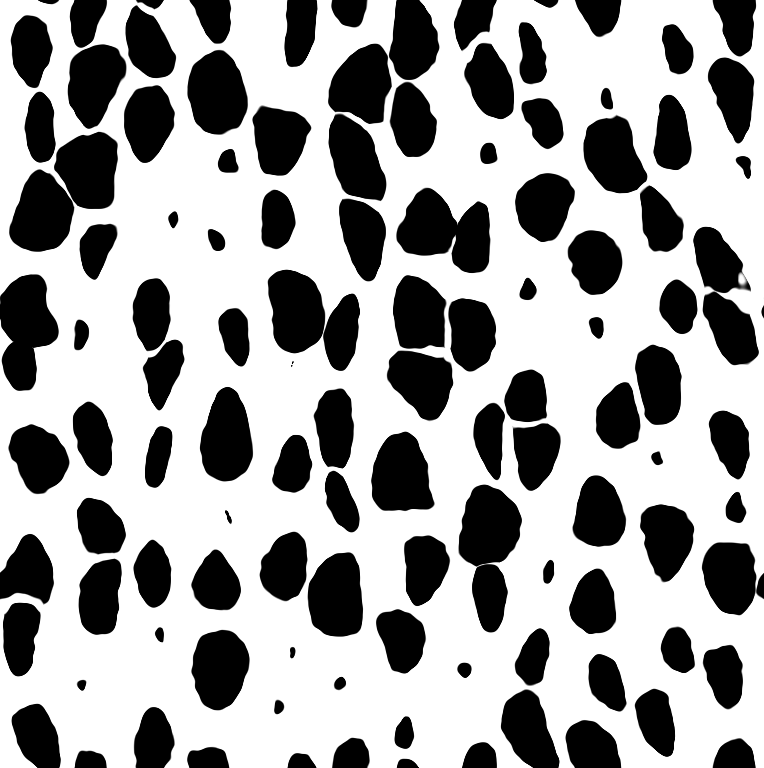
Reproduce this pattern procedurally as a Shadertoy shader.

```glsl
const vec3  PAPER = vec3(1.0);
const vec3  INK = vec3(0.0);
const vec2  GRID = vec2(12.0, 9.0);       // grains across and up; columns must be even
const float JITTER = 0.46;                // spread of centres inside a cell
const vec2  GRAIN_RADIUS = vec2(0.024, 0.046);
const vec2  SPECK_RADIUS = vec2(0.004, 0.014);
const float SPECK_SHARE = 0.12;
const vec2  ASPECT = vec2(0.36, 0.74);    // width over height
const float LEAN = 0.08;                  // mean tilt in radians
const float TILT = 0.75;                  // full range of tilt
const float TAPER = 0.75;
const float BEND = 0.36;
const vec2  SQUARENESS = vec2(1.8, 2.8);  // superellipse exponent
const float GAP = 0.0035;                 // half width of the channel between grains
const float LUMPS = 0.009;
const float ROUGHNESS = 0.004;
const float EDGE_PIXELS = 0.7;

// Integer hash: three values from 0 to 1
vec3 hash(vec2 cell, uint salt) {
    uvec3 v = uvec3(uvec2(cell), salt) * 1664525u + 1013904223u;
    v.x += v.y * v.z; v.y += v.z * v.x; v.z += v.x * v.y;
    v ^= v >> 16u;
    v.x += v.y * v.z; v.y += v.z * v.x; v.z += v.x * v.y;
    return vec3(v >> 8u) / float(1 << 24);
}

// Value noise that wraps after a whole number of cells, from -0.5 to 0.5
float wrapNoise(vec2 uv, float period, uint salt) {
    vec2 p = uv * period, i = floor(p), f = fract(p);
    f = f * f * (3.0 - 2.0 * f);
    vec2 a = mod(i, period), b = mod(i + 1.0, period);
    float low  = mix(hash(a, salt).x, hash(vec2(b.x, a.y), salt).x, f.x);
    float high = mix(hash(vec2(a.x, b.y), salt).x, hash(b, salt).x, f.x);
    return mix(low, high, f.y) - 0.5;
}

// Signed distance, measured along the ray, to a tilted, tapered, bent superellipse
float grainDistance(vec2 p, vec2 cell) {
    vec3 size = hash(cell, 1u), form = hash(cell, 2u), pose = hash(cell, 3u);

    bool speck = size.x < SPECK_SHARE;
    vec2 range = speck ? SPECK_RADIUS : GRAIN_RADIUS;
    float radius = mix(range.x, range.y, size.y);
    float aspect = mix(ASPECT.x, ASPECT.y, size.z) + 0.12 * (size.y - 0.3);
    vec2 r = radius * vec2(sqrt(aspect), inversesqrt(aspect));

    float angle = LEAN + TILT * (pose.x - 0.5);
    float c = cos(angle), s = sin(angle);
    p = vec2(c * p.x + s * p.y, c * p.y - s * p.x);

    float along = clamp(p.y / r.y, -1.2, 1.2);
    vec2 q = p;
    q.x += BEND * (form.y - 0.5) * r.x * (2.0 * along * along - 0.7);
    q.x /= 1.0 + TAPER * (form.x - 0.5) * along;

    float n = mix(SQUARENESS.x, SQUARENESS.y, form.z);
    vec2 e = pow(abs(q / r) + 1e-4, vec2(n));
    float k = pow(e.x + e.y, 1.0 / n);
    return length(q) * (k - 1.0) / k;
}

void mainImage(out vec4 fragColor, in vec2 fragCoord) {
    vec2 uv = fragCoord / iResolution.xy;
    vec2 p = uv * GRID;

    // Nearest and second nearest grain; odd columns are raised by half a cell
    float nearest = 1.0, second = 1.0;
    for (int i = -1; i <= 1; i++) {
        float column = floor(p.x) + float(i);
        float rise = 0.5 * mod(column, 2.0);
        for (int j = -1; j <= 1; j++) {
            vec2 cell = vec2(column, floor(p.y - rise) + float(j));
            vec2 id = mod(cell, GRID);
            vec2 centre = cell + vec2(0.5, 0.5 + rise) + JITTER * (hash(id, 4u).xy - 0.5);
            float d = grainDistance((p - centre) / GRID, id);
            second = min(second, max(nearest, d));
            nearest = min(nearest, d);
        }
    }

    // Uneven outlines, and a white channel where grains meet
    float wobble = LUMPS * wrapNoise(uv, 30.0, 5u) + ROUGHNESS * wrapNoise(uv, 96.0, 6u);
    float channel = GAP - 0.5 * (second - nearest);
    float shape = max(nearest, channel) + wobble;

    float edge = EDGE_PIXELS / min(iResolution.x, iResolution.y);
    fragColor = vec4(mix(INK, PAPER, smoothstep(-edge, edge, shape)), 1.0);
}
```
